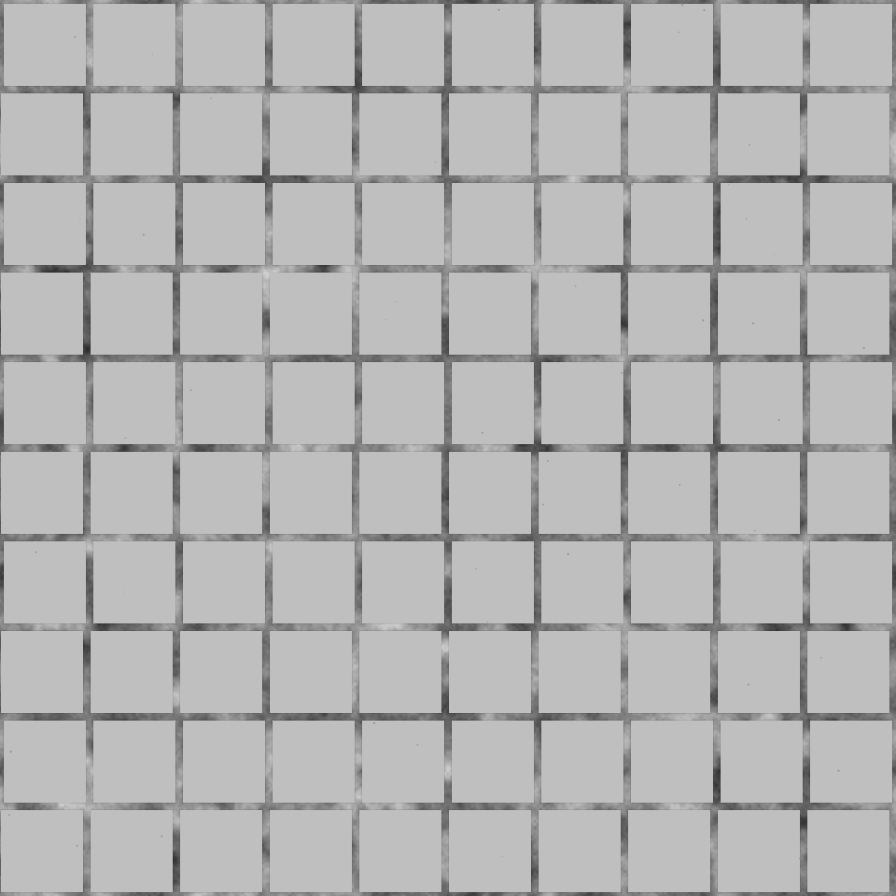
This texture is drawn by a Shadertoy shader. Its source:

```glsl
const float REPEATS = 10.0;
const float TILE_HALF = 0.458;      // half tile width, in cells
const float ROW_SHIFT = 0.031;      // sideways shift of alternate rows, in cells
const vec3 TILE_COLOR = vec3(0.75);
const vec3 GROUT_DARK = vec3(0.13);
const vec3 GROUT_LIGHT = vec3(0.90);
const vec3 PIT_COLOR = vec3(0.63);

float hash(vec2 p, float seed) {
    return fract(sin(dot(p, vec2(127.1, 311.7)) + seed * 74.7) * 43758.5453);
}

// Value noise whose lattice wraps after a whole number of cells
float wrapNoise(vec2 uv, float period, float seed) {
    vec2 p = uv * period;
    vec2 i = floor(p);
    vec2 f = fract(p);
    f = f * f * (3.0 - 2.0 * f);
    vec2 a = mod(i, period);
    vec2 b = mod(i + 1.0, period);
    float low = mix(hash(a, seed), hash(vec2(b.x, a.y), seed), f.x);
    float high = mix(hash(vec2(a.x, b.y), seed), hash(b, seed), f.x);
    return mix(low, high, f.y);
}

float wrapFbm(vec2 uv, float period, float seed) {
    float sum = 0.0;
    float total = 0.0;
    float weight = 1.0;
    for (int octave = 0; octave < 4; octave++) {
        sum += weight * wrapNoise(uv, period, seed + float(octave));
        total += weight;
        weight *= 0.5;
        period *= 2.0;
    }
    return sum / total;
}

// Signed distance to the nearest tile, in cells
float tileDistance(vec2 uv) {
    vec2 p = uv * REPEATS;
    float shiftedRow = 1.0 - mod(floor(p.y), 2.0);
    p.x += ROW_SHIFT * shiftedRow;
    vec2 d = abs(fract(p) - 0.5) - TILE_HALF;
    return max(d.x, d.y);
}

// Coverage of rare round pits, at most one per grid cell
float pitMask(vec2 uv, float grid, float chance, float pixel) {
    vec2 p = uv * grid;
    vec2 id = mod(floor(p), grid);
    vec2 center = 0.2 + 0.6 * vec2(hash(id, 11.0), hash(id, 12.0));
    float radius = mix(0.02, 0.055, hash(id, 13.0));
    float d = length(fract(p) - center) - radius;
    float present = step(hash(id, 14.0), chance);
    return present * (1.0 - smoothstep(-0.5, 0.5, d / (pixel * grid)));
}

vec3 groutColor(vec2 uv, float edgeDistance) {
    float stain = wrapFbm(uv, 36.0, 1.0);
    float grain = wrapNoise(uv, 300.0, 7.0) - 0.5;
    vec3 color = mix(GROUT_DARK, GROUT_LIGHT, stain) + 0.07 * grain;
    // Soft contact shadow beside the tiles
    return color * mix(0.9, 1.0, smoothstep(0.0, 0.02, edgeDistance));
}

void mainImage(out vec4 fragColor, in vec2 fragCoord) {
    vec2 uv = fragCoord / iResolution.xy;
    float pixel = 1.0 / min(iResolution.x, iResolution.y);

    // Flat tiles with a few faint pits
    vec3 tile = mix(TILE_COLOR, PIT_COLOR, pitMask(uv, 40.0, 0.03, pixel));

    // Stained grout between them
    float d = tileDistance(uv);
    float groutMask = smoothstep(-0.5, 0.5, d / (pixel * REPEATS));
    vec3 color = mix(tile, groutColor(uv, d), groutMask);

    fragColor = vec4(clamp(color, 0.0, 1.0), 1.0);
}
```
